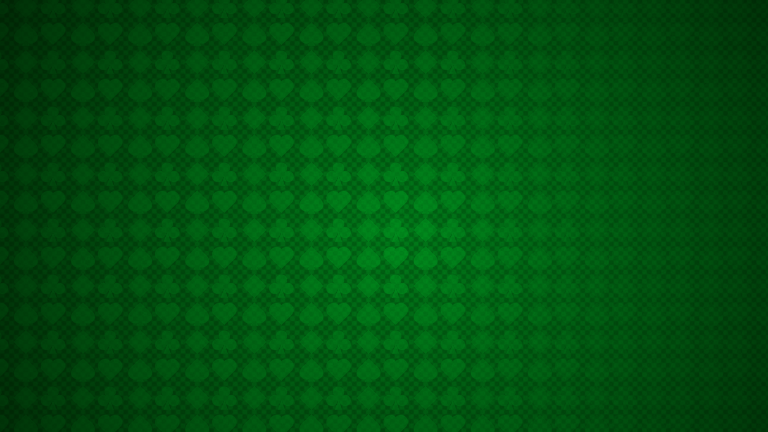
Give the GLSL for this pattern, as a WebGL 1 fragment shader.

```glsl
precision highp float;

uniform vec2 u_resolution;

#define CELL vec2(0.0661, 0.0648)
#define SPADE_CENTER vec2(0.1921, 0.5324)
#define PAIR_SHIFT 0.05
#define LIGHT_CENTER vec2(0.93, 0.46)
#define BRIGHT 0.482
#define FALLOFF 0.285
#define SUIT_CONTRAST 0.2
#define WEAVE_CONTRAST 0.18
#define WEAVE_COUNT 6.0
#define GRAIN 0.045
#define GRAIN_COUNT 288.0

float hash(vec2 p) {
    return fract(sin(dot(p, vec2(127.1, 311.7))) * 43758.5453);
}

// Heart with its tip at the origin, about 1.2 wide and 1.1 tall
float heart(vec2 p) {
    p.x = abs(p.x);
    if (p.x + p.y > 1.0) return length(p - vec2(0.25, 0.75)) - 0.3536;
    vec2 top = p - vec2(0.0, 1.0);
    vec2 side = p - 0.5 * max(p.x + p.y, 0.0);
    return sqrt(min(dot(top, top), dot(side, side))) * sign(p.x - p.y);
}

// Flared foot shared by spade and club
float stem(vec2 p) {
    float flare = abs(p.x) - 0.03 - 0.35 * (-0.15 - p.y);
    return max(flare, max(p.y + 0.1, -0.42 - p.y));
}

float heartSuit(vec2 p) {
    return heart((p + vec2(0.0, 0.39)) / 0.71) * 0.71;
}

float spadeSuit(vec2 p) {
    float body = heart(vec2(p.x, 0.42 - p.y) / 0.69) * 0.69;
    return min(body, stem(p));
}

float diamondSuit(vec2 p) {
    return (abs(p.x) + abs(p.y) - 0.43) * 0.7071;
}

float clubSuit(vec2 p) {
    float top = length(p - vec2(0.0, 0.21)) - 0.2;
    float sides = length(vec2(abs(p.x) - 0.23, p.y + 0.09)) - 0.2;
    float middle = length(p) - 0.11;
    return min(min(top, sides), min(middle, stem(p)));
}

// Suits alternate in a two by two block
float suit(vec2 p, vec2 parity) {
    if (parity.y < 0.5) {
        return parity.x < 0.5 ? spadeSuit(p) : heartSuit(p);
    }
    return parity.x < 0.5 ? diamondSuit(p) : clubSuit(p);
}

void main() {
    vec2 pos = gl_FragCoord.xy / u_resolution.y;
    vec2 grid = (pos - SPADE_CENTER) / CELL + 0.5;
    vec2 id = floor(grid);
    vec2 parity = mod(id, 2.0);
    float pixel = 1.0 / (u_resolution.y * CELL.y);

    // Suit shapes, the second of each pair set closer to the first
    vec2 local = fract(grid) - 0.5 + vec2(PAIR_SHIFT * parity.x, 0.0);
    float dist = suit(local, parity);
    float shape = 1.0 - smoothstep(-0.6 * pixel, 0.6 * pixel, dist);

    // Fine checks, mirrored about each suit and dark at the cell corners
    vec2 wave = cos(grid * WEAVE_COUNT * 3.14159);
    float weaveEdge = 2.5 * pixel * WEAVE_COUNT;
    float weave = 0.5 - smoothstep(-weaveEdge, weaveEdge, wave.x * wave.y);

    // Suits fade toward the right, leaving the checks
    float fade = mix(1.0, 0.3, smoothstep(0.9, 1.55, pos.x));
    float wear = 0.9 + 0.2 * hash(id + 40.0);
    float tone = 1.0 + SUIT_CONTRAST * fade * wear * (shape - 0.5);
    tone += WEAVE_CONTRAST * weave * mix(1.0, 0.4, shape * fade);
    tone += GRAIN * (hash(floor(pos * GRAIN_COUNT)) - 0.5);

    // Soft pool of light
    float reach = length((pos - LIGHT_CENTER) * vec2(1.0, 1.1));
    float green = max(BRIGHT - FALLOFF * reach, 0.08) * tone;
    float blue = max(0.24 * green - 0.018, 0.0);
    gl_FragColor = vec4(0.0, green, blue, 1.0);
}
```
